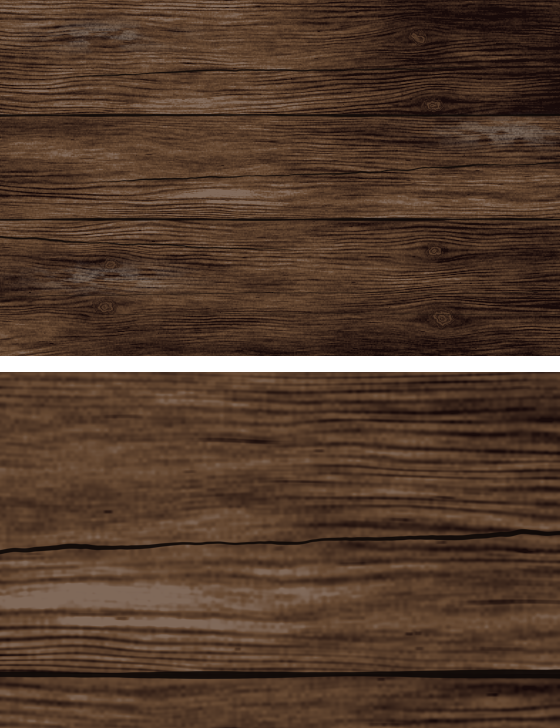
Top, the full canvas; bottom, a detail of the centre.
Give the GLSL for this texture, as a Shadertoy shader.

```glsl
#define DARK vec3(0.13, 0.07, 0.055)
#define TAN vec3(0.40, 0.285, 0.195)
#define PALE vec3(0.50, 0.41, 0.35)
#define GREY vec3(0.51, 0.46, 0.42)
#define GAP vec3(0.05, 0.03, 0.025)
#define SEAM_HIGH 0.676
#define SEAM_LOW 0.384
#define RINGS 84.0
#define KNOTS 6
#define CRACK_WIDTH 0.0024
#define BRIGHTNESS 0.69

float hash(vec2 p) {
    vec3 q = fract(p.xyx * 0.1031);
    q += dot(q, q.yzx + 33.33);
    return fract((q.x + q.y) * q.z);
}

float noise(vec2 p) {
    vec2 i = floor(p), f = fract(p);
    f = f * f * (3.0 - 2.0 * f);
    return mix(mix(hash(i), hash(i + vec2(1, 0)), f.x),
               mix(hash(i + vec2(0, 1)), hash(i + vec2(1, 1)), f.x), f.y);
}

float fbm(vec2 p) {
    float sum = 0.0, amp = 0.53;
    for (int i = 0; i < 4; i++) {
        sum += amp * noise(p);
        p = p * 2.1 + 17.3;
        amp *= 0.5;
    }
    return sum;
}

float boardOf(float y) {
    return step(y, SEAM_HIGH) + step(y, SEAM_LOW);
}

// Dark split along y0 + slope * x, tapering at both ends of its span
float crack(vec2 p, float y0, float slope, vec2 span, float width, float wobble) {
    float bend = 0.016 * (noise(vec2(p.x * 3.0, y0 * 90.0)) - 0.5)
               + 0.008 * (fbm(vec2(p.x * 20.0, y0 * 50.0)) - 0.5);
    float taper = smoothstep(span.x, span.x + 0.3, p.x)
                * (1.0 - smoothstep(span.y - 0.3, span.y, p.x));
    float w = width * taper * (0.1 + 1.4 * fbm(vec2(p.x * 7.0, y0 * 70.0)));
    float px = 0.8 / iResolution.y;
    float d = abs(p.y - y0 - slope * p.x - wobble * bend);
    return (1.0 - smoothstep(w - px, w + px, d)) * min(1.0, taper * 3.0);
}

// Two knots high right, two low right, two low left
vec3 knotAt(int i) {
    float k = float(i), pair = mod(k, 2.0) - 0.5;
    vec2 c = i < 4 ? vec2(1.21, 0.5 + (i < 2 ? 1.0 : -1.0) * (0.3 + 0.19 * pair))
                   : vec2(0.28, 0.196 + 0.118 * pair);
    c.x += 0.08 * (hash(vec2(k, 4.0)) - 0.5);
    return vec3(c, mix(0.018, 0.031, hash(vec2(k, 9.0))));
}

// Short dark dashes, one per chosen cell of a stretched grid
float checks(vec2 p, vec2 cells, float share) {
    vec2 q = p * cells;
    q.x += 7.0 * hash(vec2(floor(q.y), 3.0));
    vec2 local = abs(fract(q) - 0.5);
    float len = 0.45 * hash(floor(q) + 8.0);
    return step(1.0 - share, hash(floor(q))) * (1.0 - smoothstep(0.3 * len, len + 0.02, local.x))
         * (1.0 - smoothstep(0.03, 0.06 + cells.y / 650.0, local.y));
}

void mainImage(out vec4 fragColor, in vec2 fragCoord) {
    vec2 p = fragCoord / iResolution.y;
    float board = boardOf(p.y);
    vec2 seed = vec2(31.7, 57.3) * (board + 1.0);

    // Grain flows around the knots
    float v = p.y, knotMask = 0.0, knotTone = 0.0, halo = 0.0;
    for (int i = 0; i < KNOTS; i++) {
        vec3 k = knotAt(i);
        float same = 1.0 - step(0.5, abs(board - boardOf(k.y)));
        vec2 d = p - k.xy;
        vec2 s = d / (k.z * vec2(3.6, 1.9));
        float pull = same * exp(-dot(s, s));
        v -= 0.8 * d.y * pull;
        halo += pull;
        float r = length(d * vec2(0.75, 1.0)) / k.z + 0.9 * (fbm(p * 50.0) - 0.5);
        float m = same * (1.0 - smoothstep(0.7, 1.0, r));
        knotMask = max(knotMask, m);
        knotTone += m * (0.55 + 0.25 * sin(r * 19.0) - 0.5 * smoothstep(0.45, 0.85, r));
    }
    v += 0.04 * (noise(vec2(p.x * 1.8, v * 5.0) + seed) - 0.5)
       + 0.016 * (noise(vec2(p.x * 4.5, v * 14.0) + seed) - 0.5)
       + 0.004 * (noise(vec2(p.x * 16.0, v * 40.0) + seed) - 0.5);

    // Growth rings, broken up along their length
    float phase = v * RINGS + 4.0 * noise(vec2(p.x * 0.8, v * 15.0) + seed)
                + 0.9 * noise(vec2(p.x * 5.0, v * 60.0) + seed);
    float ring = pow(0.5 + 0.5 * sin(6.2832 * phase), 2.0);
    float ringAmp = 0.95 * smoothstep(0.2, 0.85, fbm(vec2(p.x * 2.5, v * 14.0) + seed));

    // Patches, streaks, fibres and grit
    float broad = fbm(vec2(p.x * 1.8, p.y * 5.0) + seed);
    float streak = fbm(vec2(p.x * 2.5, v * 26.0) + seed);
    float fibre = noise(vec2(p.x * 14.0, v * 170.0) + seed);
    float hair = noise(vec2(p.x * 45.0, v * 310.0) + seed);
    float grit = noise(p * 250.0);
    float tone = BRIGHTNESS + 1.3 * (broad - 0.5) + 0.9 * (streak - 0.5) + 0.45 * (fibre - 0.5)
               + 0.4 * (hair - 0.5) + 0.3 * (grit - 0.5) - ringAmp * (ring - 0.38) - 0.1 * halo;
    tone -= 0.42 * smoothstep(0.5, 1.57, p.x) * smoothstep(-0.2, 0.9, p.y);
    tone = mix(tone, knotTone + 0.3 * (grit - 0.5), 0.85 * knotMask);

    // Drying checks along the grain, and small pits
    vec2 grain = vec2(p.x, v);
    tone -= 0.55 * checks(grain, vec2(5.0, 45.0), 0.13);
    tone -= 0.4 * checks(grain + 2.3, vec2(13.0, 80.0), 0.12);
    tone -= 0.5 * checks(p + 5.1, vec2(50.0, 70.0), 0.012);

    vec3 color = mix(DARK, TAN, clamp(tone, -0.15, 1.0));
    color = mix(color, PALE, smoothstep(0.95, 1.5, tone));

    // Grey weathered patches
    for (int i = 0; i < 3; i++) {
        float k = float(i);
        vec2 c = vec2(i == 1 ? 1.43 : 0.29, 0.9 - 0.2 * k - 0.07 * k * k);
        vec2 d = (p - c) / vec2(0.19, 0.038);
        float flake = fbm(p * vec2(22.0, 75.0) + 9.0 * k);
        float wear = exp(-dot(d, d)) * smoothstep(0.35, 0.6, flake);
        color = mix(color, GREY, 0.75 * wear * (0.5 + 0.5 * grit));
    }

    // Splits inside the boards
    float split = crack(p, 0.780, 0.026, vec2(0.1, 1.4), CRACK_WIDTH, 1.0);
    split = max(split, crack(p, 0.483, 0.036, vec2(0.2, 1.9), CRACK_WIDTH, 1.0));
    split = max(split, crack(p, 0.334, -0.034, vec2(-0.3, 0.9), CRACK_WIDTH, 1.3));
    split = max(split, 0.7 * crack(p, 0.165, 0.01, vec2(-0.2, 1.8), 0.4 * CRACK_WIDTH, 0.7));
    split = max(split, 0.6 * crack(p, 0.118, 0.0, vec2(0.2, 1.9), 0.4 * CRACK_WIDTH, 0.3));

    // Seams between boards, each with a lit lower lip
    for (int i = 0; i < 2; i++) {
        float y = i == 0 ? SEAM_HIGH : SEAM_LOW;
        float lip = exp(-pow((p.y - y + 0.007) / 0.003, 2.0));
        color = mix(color, TAN, 0.7 * lip * noise(vec2(p.x * 9.0, y * 40.0)));
        split = max(split, crack(p, y, 0.0, vec2(-0.4, 1.8), 1.6 * CRACK_WIDTH, 0.15));
    }
    fragColor = vec4(mix(color, GAP, 0.92 * split), 1.0);
}
```
